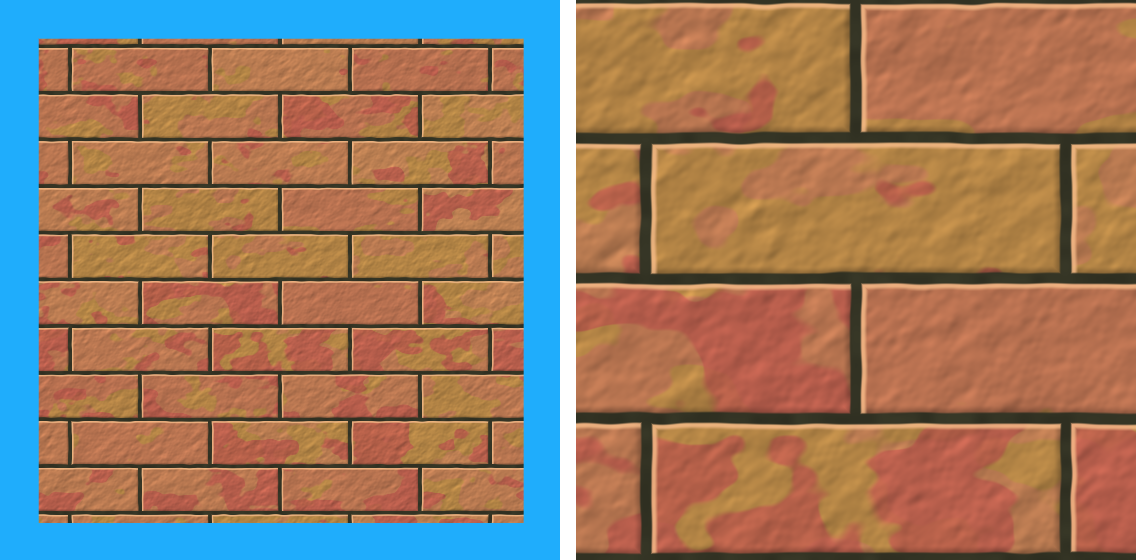
Left, the full canvas; right, a detail of the centre.
Give the GLSL for this texture, as a three.js fragment shader.

```glsl
// Running-bond brick wall with mottled, bevelled bricks on a plain blue surround.
varying vec2 vUv;

const vec2 WALL_MIN = vec2(0.069, 0.066);
const vec2 WALL_MAX = vec2(0.935, 0.931);
const vec2 BRICK_COUNT = vec2(4.0, 12.0);
const float MORTAR_HALF = 0.0025;
const float SOFT = 0.0016;

const vec3 SURROUND = vec3(0.12, 0.68, 0.99);
const vec3 MORTAR = vec3(0.20, 0.20, 0.14);
const vec3 TERRACOTTA = vec3(0.71, 0.435, 0.31);
const vec3 TAN = vec3(0.73, 0.50, 0.32);
const vec3 OCHRE = vec3(0.69, 0.52, 0.26);
const vec3 RED = vec3(0.71, 0.34, 0.29);
const vec3 HIGHLIGHT = vec3(0.97, 0.74, 0.54);

float hash(vec2 p) {
  return fract(sin(dot(p, vec2(127.1, 311.7))) * 43758.5453);
}

float noise(vec2 p) {
  vec2 i = floor(p);
  vec2 f = fract(p);
  f = f * f * (3.0 - 2.0 * f);
  float low = mix(hash(i), hash(i + vec2(1.0, 0.0)), f.x);
  float high = mix(hash(i + vec2(0.0, 1.0)), hash(i + vec2(1.0)), f.x);
  return mix(low, high, f.y);
}

// Layered noise, normalised to 0..1
float fbm(vec2 p) {
  float sum = 0.0;
  float amplitude = 0.5;
  for (int i = 0; i < 3; i++) {
    sum += amplitude * noise(p);
    p = p * 2.03 + 17.3;
    amplitude *= 0.5;
  }
  return sum / 0.875;
}

// Rough surface with grain running up to the right
float roughness(vec2 p) {
  vec2 along = vec2(dot(p, vec2(0.8, 0.6)), dot(p, vec2(-0.6, 0.8)));
  return fbm(along * vec2(55.0, 100.0));
}

// Blotch coverage; bias makes some bricks more stained than others
float blotch(vec2 p, vec2 cell, float seed, float threshold) {
  float bias = (hash(cell + seed) - 0.5) * 0.34;
  float n = fbm(p * vec2(17.0, 24.0) + cell * 5.7 + seed);
  return smoothstep(-0.012, 0.025, n + bias - threshold);
}

vec3 brickColor(vec2 p, vec2 cell) {
  vec3 color = mix(TERRACOTTA, TAN, hash(cell + 3.7));
  color = mix(color, OCHRE, 0.85 * blotch(p, cell, 21.3, 0.59));
  color = mix(color, RED, 0.8 * blotch(p, cell, 58.9, 0.65));
  float relief = roughness(p + vec2(-0.002, 0.003)) - roughness(p);
  return color * (1.0 - 0.42 * relief) * (0.97 + 0.06 * fbm(p * 30.0));
}

vec3 wallColor(vec2 p) {
  // Slightly uneven joints
  vec2 wobble = vec2(noise(p * 65.0), noise(p * 65.0 + 40.0)) - 0.5;
  vec2 q = p + wobble * 0.0014 - vec2(0.0, 0.001);

  // Bricks: every other row moves by half a brick
  vec2 grid = q * BRICK_COUNT;
  grid.x += 0.5 * mod(floor(grid.y) + 1.0, 2.0);
  vec2 cell = floor(grid);
  vec2 fromLow = fract(grid) / BRICK_COUNT;
  vec2 fromHigh = 1.0 / BRICK_COUNT - fromLow;

  // Bevel: lit on the left and top, shaded on the right and bottom
  float litEdge = min(fromLow.x, fromHigh.y);
  float darkEdge = min(fromHigh.x, fromLow.y);
  vec3 color = brickColor(p, cell);
  color *= 1.0 - 0.22 * (1.0 - smoothstep(0.003, 0.008, darkEdge));
  color = mix(color, HIGHLIGHT, 0.8 * (1.0 - smoothstep(0.0048, 0.0075, litEdge)));

  // Mortar joints
  float face = smoothstep(MORTAR_HALF, MORTAR_HALF + SOFT, min(litEdge, darkEdge));
  return mix(MORTAR * (0.9 + 0.2 * noise(p * 120.0)), color, face);
}

void main() {
  vec2 inset = min(vUv - WALL_MIN, WALL_MAX - vUv);
  float wall = smoothstep(-0.5 * SOFT, 0.5 * SOFT, min(inset.x, inset.y));
  gl_FragColor = vec4(mix(SURROUND, wallColor(vUv), wall), 1.0);
}
```
